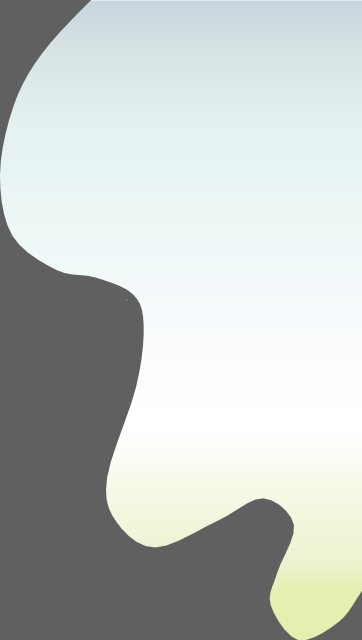
This background is drawn by a Shadertoy shader. Its source:

```glsl
// A pale blue, white and lime gradient inside a flowing blob on dark grey.

const vec2 GRID = vec2(436.0, 768.0); // design units across the canvas
const int KNOTS = 24;
const int STEPS = 5;                  // straight pieces per curve span

const vec3 GREY  = vec3(0.376);
const vec3 STEEL = vec3(0.785, 0.842, 0.872);
const vec3 MIST  = vec3(0.845, 0.885, 0.895);
const vec3 AQUA  = vec3(0.898, 0.948, 0.945);
const vec3 ICE   = vec3(0.933, 0.972, 0.970);
const vec3 CLOUD = vec3(0.975, 0.984, 0.992);
const vec3 WHITE = vec3(1.0);
const vec3 CREAM = vec3(0.965, 0.973, 0.895);
const vec3 PEAR  = vec3(0.928, 0.947, 0.800);
const vec3 LIME  = vec3(0.900, 0.933, 0.690);

// Knots of the closed outline; the last two lie beyond the right edge.
const vec2 OUTLINE[KNOTS] = vec2[KNOTS](
    vec2(150, 801), vec2(110, 768), vec2(50, 703), vec2(16, 640),
    vec2(0, 558), vec2(15, 485), vec2(68, 444), vec2(115, 435),
    vec2(160, 415), vec2(173, 378), vec2(164, 304), vec2(129, 195),
    vec2(140, 142), vec2(187, 111), vec2(262, 143), vec2(317, 170),
    vec2(354, 138), vec2(334, 81), vec2(326, 42), vec2(359, 0),
    vec2(407, 21), vec2(436, 59), vec2(480, 128), vec2(480, 801));

// Catmull-Rom curve from b to c.
vec2 curve(vec2 a, vec2 b, vec2 c, vec2 d, float t) {
    return b + 0.5 * t * (c - a + t * (2.0 * a - 5.0 * b + 4.0 * c - d
             + t * (3.0 * (b - c) + d - a)));
}

float segmentDistance(vec2 p, vec2 a, vec2 b) {
    vec2 ap = p - a, ab = b - a;
    return length(ap - ab * clamp(dot(ap, ab) / dot(ab, ab), 0.0, 1.0));
}

// True where a ray to the right of p crosses the segment.
bool crosses(vec2 p, vec2 a, vec2 b) {
    if ((a.y > p.y) == (b.y > p.y)) return false;
    return p.x < a.x + (b.x - a.x) * (p.y - a.y) / (b.y - a.y);
}

// Signed distance to the outline, negative inside.
float blobDistance(vec2 p) {
    float nearest = 1e5;
    bool inside = false;
    vec2 start = OUTLINE[0];
    for (int i = 0; i < KNOTS; i++) {
        vec2 a = OUTLINE[(i + KNOTS - 1) % KNOTS];
        vec2 b = OUTLINE[i];
        vec2 c = OUTLINE[(i + 1) % KNOTS];
        vec2 d = OUTLINE[(i + 2) % KNOTS];
        for (int k = 1; k <= STEPS; k++) {
            vec2 end = curve(a, b, c, d, float(k) / float(STEPS));
            nearest = min(nearest, segmentDistance(p, start, end));
            if (crosses(p, start, end)) inside = !inside;
            start = end;
        }
    }
    return inside ? -nearest : nearest;
}

// Linear blend towards the next colour between two heights.
vec3 ramp(vec3 color, vec3 next, float low, float high, float h) {
    return mix(color, next, clamp((h - low) / (high - low), 0.0, 1.0));
}

// Vertical gradient, from the bottom up.
vec3 skyGradient(float h) {
    vec3 color = ramp(LIME, PEAR, 0.080, 0.110, h);
    color = ramp(color, CREAM, 0.110, 0.225, h);
    color = ramp(color, WHITE, 0.225, 0.325, h);
    color = ramp(color, WHITE, 0.325, 0.350, h);
    color = ramp(color, CLOUD, 0.350, 0.480, h);
    color = ramp(color, ICE, 0.480, 0.620, h);
    color = ramp(color, AQUA, 0.620, 0.800, h);
    color = ramp(color, MIST, 0.800, 0.925, h);
    return ramp(color, STEEL, 0.925, 0.990, h);
}

// Antialiased coverage of a signed distance.
float coverage(float dist, float pixel) {
    return clamp(0.5 - dist / pixel, 0.0, 1.0);
}

void mainImage(out vec4 fragColor, in vec2 fragCoord) {
    vec2 uv = fragCoord / iResolution.xy;
    vec2 p = uv * GRID;
    float pixel = GRID.y / iResolution.y;

    // Blob over the grey ground
    vec3 color = mix(GREY, skyGradient(uv.y), coverage(blobDistance(p), pixel));

    // Fine pale rim along the top of the blob
    float rim = coverage(GRID.y - 1.0 - p.y, pixel) * step(110.0, p.x);
    color = mix(color, WHITE, 0.6 * rim);

    // Tiny speck beside the shoulder
    float speck = coverage(length(p - vec2(152.5, 408.5)) - 0.7, pixel);
    color = mix(color, CLOUD, 0.4 * speck);

    fragColor = vec4(color, 1.0);
}
```
